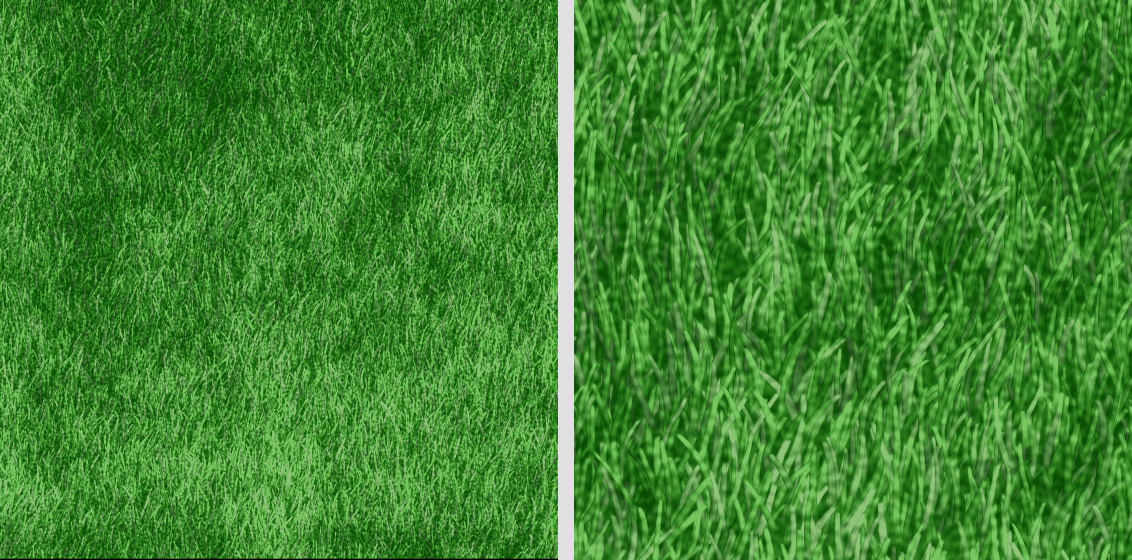
Left: the whole. Right: its middle third, enlarged.
A Shadertoy shader for this texture:

```glsl
const vec3 DEEP_GREEN = vec3(0.05, 0.32, 0.02);
const vec3 LEAF_GREEN = vec3(0.185, 0.51, 0.12);
const vec3 PALE_GREEN = vec3(0.43, 0.74, 0.34);
const vec3 DRY_TINT = vec3(0.09, -0.01, 0.10);
const int LAYERS = 5;
const float CELL = 0.018;

vec3 hash3(vec2 p) {
    vec3 q = fract(p.xyx * vec3(0.1031, 0.1030, 0.0973));
    q += dot(q, q.yxz + 33.33);
    return fract((q.xxy + q.yzz) * q.zyx);
}

float cornerSlope(vec2 corner, vec2 offset) {
    float angle = 6.2832 * hash3(corner).x;
    return dot(vec2(cos(angle), sin(angle)), offset);
}

float gradientNoise(vec2 p) {
    vec2 i = floor(p), f = fract(p);
    vec2 u = f * f * f * (f * (f * 6.0 - 15.0) + 10.0);
    vec2 e = vec2(0.0, 1.0);
    float low = mix(cornerSlope(i, f), cornerSlope(i + e.yx, f - e.yx), u.x);
    float high = mix(cornerSlope(i + e.xy, f - e.xy), cornerSlope(i + e.yy, f - e.yy), u.x);
    return mix(low, high, u.y);
}

vec3 grassColor(float tone) {
    float s = 2.0 * clamp(tone, -0.04, 1.08);
    return s < 1.0 ? mix(DEEP_GREEN, LEAF_GREEN, s) : mix(LEAF_GREEN, PALE_GREEN, s - 1.0);
}

// Curved blunt blade: x = position across (-1..1), y = position along, z = coverage
vec3 blade(vec2 p, float angle, float len, float halfWidth, float bend, float pixel) {
    float c = cos(angle), s = sin(angle);
    vec2 q = vec2(c * p.x - s * p.y, s * p.x + c * p.y);
    float t = q.y / len;
    if (t < 0.0 || t > 1.0) return vec3(0.0);
    float x = q.x - bend * len * t * t;
    float w = halfWidth * sqrt(1.0 - 0.7 * t * t);
    float cover = 1.0 - smoothstep(-0.5 * pixel, 0.5 * pixel, abs(x) - w);
    cover *= smoothstep(0.0, 0.15, t) * (1.0 - smoothstep(0.93, 1.0, t));
    return vec3(clamp(x / w, -1.0, 1.0), t, cover);
}

// Overlapping blades of one layer, drawn from back to front
vec3 paintLayer(vec3 under, vec2 p, float layer, float lean, float light, float pixel) {
    vec2 grid = p / CELL + layer * vec2(0.37, 0.61);
    vec2 home = floor(grid);
    vec3 color = under;
    for (int j = 0; j >= -3; j--) {
        for (int i = -3; i <= 2; i++) {
            vec2 cell = home + vec2(i, j);
            vec2 seed = cell + 71.0 * layer + 19.0;
            vec3 place = hash3(seed);
            vec3 look = hash3(seed + 213.7);
            vec2 fromRoot = (grid - cell - place.xy) * CELL;
            float spread = 2.0 * place.z - 1.0;
            float angle = lean + 0.28 * spread + 0.24 * spread * spread * spread;
            float len = mix(0.024, 0.046, look.x);
            float halfWidth = mix(0.0016, 0.0027, look.y);
            float bend = 0.5 * (fract(look.x * 17.0) - 0.5);
            vec3 b = blade(fromRoot, angle, len, halfWidth, bend, pixel);
            if (b.z <= 0.0) continue;

            // Bright tips, shaded roots and dark rims
            float tone = light + 0.46 * (look.z - 0.5) + 0.36 * (b.y - 0.5);
            tone += 0.10 * b.x - 0.32 * smoothstep(0.4, 1.0, abs(b.x));
            float dry = smoothstep(0.55, 0.95, fract(look.y * 23.0));
            color = mix(color, grassColor(tone) + dry * DRY_TINT, b.z);
        }
    }
    return color;
}

// Uneven light: darker far lawn, bright left strip, dim front edge
float broadLight(vec2 p) {
    float light = 0.42 * (0.5 - p.y) + 0.14 * (p.x - 0.5);
    light += 0.30 * gradientNoise(p * 3.0 + 11.0) + 0.36 * gradientNoise(p * 9.0 + 5.0);
    light += 0.16 * (1.0 - smoothstep(0.02, 0.08, p.x));
    return light - 0.26 * (1.0 - smoothstep(0.02, 0.09, p.y));
}

void mainImage(out vec4 fragColor, in vec2 fragCoord) {
    vec2 p = fragCoord / iResolution.y;
    float pixel = 1.0 / iResolution.y;

    // Nearly upright growth with local swirls
    float lean = 0.11 + 0.30 * gradientNoise(p * 5.0 + 3.0) + 0.30 * gradientNoise(p * 14.0);

    // Specks on turned axes, blotches and clumps
    vec2 turned = mat2(0.8, 0.6, -0.6, 0.8) * p + 2.0;
    float mottle = 0.62 * gradientNoise(turned * 200.0) + 0.26 * gradientNoise(turned * 85.0);
    float clump = 0.28 * gradientNoise(turned * 24.0);
    float shade = broadLight(p) + clump;
    float light = 0.70 + shade + mottle;

    vec3 color = grassColor(0.18 + 0.5 * shade + 0.8 * mottle);
    for (int k = 0; k < LAYERS; k++) {
        float layer = float(k);
        float depthShade = -0.24 + 0.08 * layer;
        color = paintLayer(color, p, layer, lean, light + depthShade, pixel);
    }

    // Thin dark strip along the lower border
    color *= smoothstep(0.0015, 0.0035, p.y);
    fragColor = vec4(color, 1.0);
}
```
